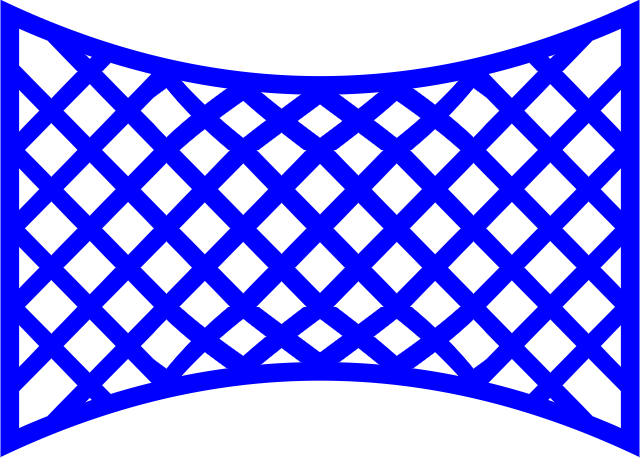
Give the GLSL for this pattern, as a Shadertoy shader.

```glsl
// Blue diagonal lattice in a frame with straight sides and inward-curving top and bottom.

// Distance inside the frame outline, positive inward; one unit is one lattice repeat.
float frameDepth(vec2 q) {
    float side = 4.163 - q.x;
    float arc = (1.984 + 0.0575 * q.x * q.x - q.y) / length(vec2(1.0, 0.115 * q.x));
    return min(side, arc);
}

// Distance to the nearest diagonal bar's centre line, with five bars each side of the middle.
float barDistance(vec2 q) {
    // Rows squeeze together toward the narrow waist.
    float squeeze = 0.36 * max(1.0 - q.x * q.x / 4.7, 0.0);
    float row = q.y / 1.022;
    float bend = step(1.0, row) * squeeze;
    row += (row - 1.0) * bend;

    vec2 diagonal = vec2(q.x + row, q.x - row);
    vec2 nearest = clamp(floor(diagonal + 0.5), -5.0, 5.0);
    vec2 offset = abs(diagonal - nearest);
    return min(offset.x, offset.y) / length(vec2(1.0, (1.0 + bend) / 1.022));
}

float coverage(float depth, float pixel) {
    return clamp(depth / pixel + 0.5, 0.0, 1.0);
}

void mainImage(out vec4 fragColor, in vec2 fragCoord) {
    float pixel = 5.967 / iResolution.y;
    vec2 p = (fragCoord - 0.5 * iResolution.xy) * pixel - vec2(0.0, 0.008);
    vec2 q = abs(p); // mirrored in both axes

    // Openings lie inside the border and between the bars, which thin out sideways.
    float depth = frameDepth(q);
    float opening = min(depth - 0.243, barDistance(q) - (0.127 - 0.004 * q.x));

    float ink = coverage(depth, pixel) * (1.0 - coverage(opening, pixel));
    fragColor = vec4(mix(vec3(1.0), vec3(0.0, 0.0, 1.0), ink), 1.0);
}
```
